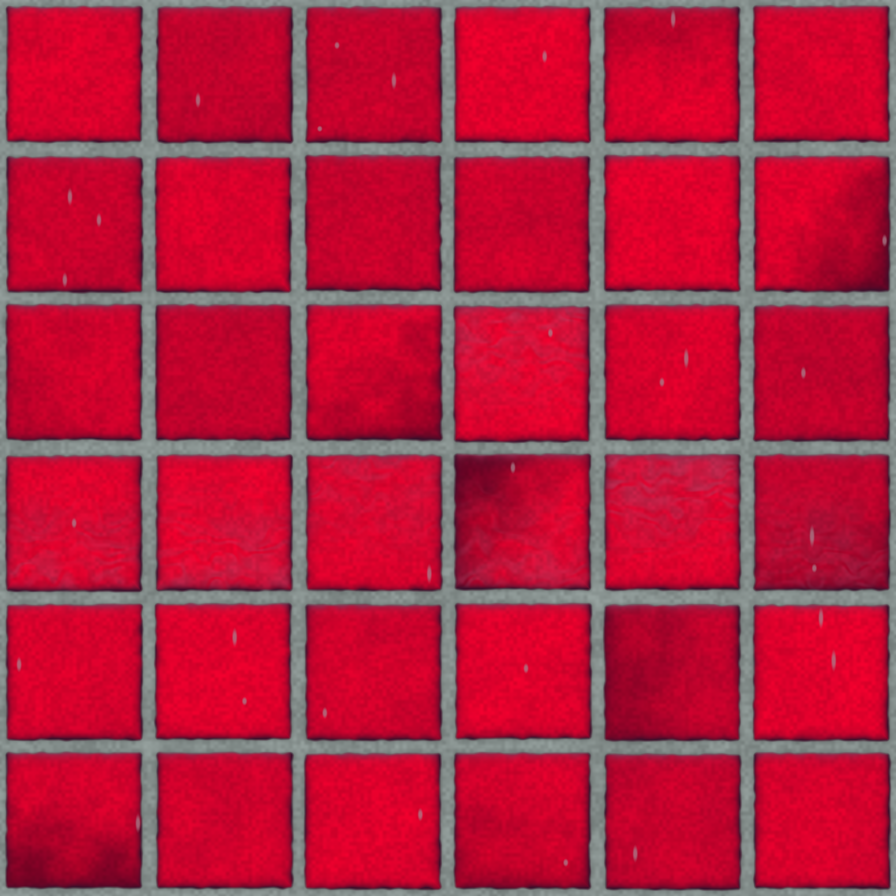
Reproduce this texture procedurally as a Shadertoy shader.

```glsl
#define TILES 6.0
#define HALF_SIZE 0.452
#define CORNER 0.018
#define SOFTNESS 0.012
#define EDGE_WOBBLE 0.012
#define GRAIN 0.07
#define HAZE_ROW 2.0
#define CHIP_COUNT 3

const vec3 BRIGHT_RED = vec3(0.90, 0.00, 0.17);
const vec3 DEEP_RED = vec3(0.66, 0.01, 0.17);
const vec3 BURNT_RED = vec3(0.34, 0.01, 0.13);
const vec3 HAZE_PINK = vec3(0.66, 0.27, 0.40);
const vec3 RIM_MAUVE = vec3(0.55, 0.19, 0.32);
const vec3 RIM_PLUM = vec3(0.22, 0.05, 0.16);
const vec3 GROUT_GREY = vec3(0.53, 0.57, 0.56);
const vec3 CHIP_GREY = vec3(0.66, 0.50, 0.55);

float hash(vec2 p, float seed) {
    vec3 q = fract(vec3(p.xyx) * 0.1031 + seed * 0.137);
    q += dot(q, q.yzx + 33.33);
    return fract((q.x + q.y) * q.z);
}

// Value noise that wraps after a whole number of lattice cells
float noise(vec2 p, vec2 period, float seed) {
    vec2 i = floor(p), f = fract(p);
    f = f * f * (3.0 - 2.0 * f);
    vec2 a = mod(i, period), b = mod(i + 1.0, period);
    return mix(mix(hash(a, seed), hash(vec2(b.x, a.y), seed), f.x),
               mix(hash(vec2(a.x, b.y), seed), hash(b, seed), f.x), f.y);
}

// Noise in tile units, with a whole frequency per tile
float tileNoise(vec2 p, vec2 freq, float seed) {
    return noise(p * freq, TILES * freq, seed);
}

float roundedBox(vec2 p, float halfSize, float radius) {
    vec2 q = abs(p) - halfSize + radius;
    return length(max(q, 0.0)) + min(max(q.x, q.y), 0.0) - radius;
}

// Glaze tone: per-tile shade, scorched side, pale haze and grain
vec3 glaze(vec2 p, vec2 cell, vec2 local) {
    float cloud = tileNoise(p, vec2(4.0), 1.0) * 0.6 + tileNoise(p, vec2(11.0), 2.0) * 0.4;
    float grain = tileNoise(p, vec2(40.0), 3.0) - 0.5;
    float shade = hash(cell, 4.0);
    float tone = shade * shade * 0.6 + (cloud - 0.5) * 0.45 + 0.05;
    vec3 color = mix(BRIGHT_RED, DEEP_RED, clamp(tone, 0.0, 1.0));

    float angle = 6.2832 * hash(cell, 5.0);
    float side = dot(local, vec2(cos(angle), sin(angle)));
    float scorch = smoothstep(0.62, 1.0, hash(cell, 6.0));
    color = mix(color, BURNT_RED, scorch * smoothstep(-0.25, 0.65, side + (cloud - 0.5) * 0.4));

    float inRow = 1.0 - step(0.5, abs(cell.y - HAZE_ROW));
    float amount = max(inRow * (0.3 + 0.5 * hash(cell, 7.0)), 0.6 * step(0.9, hash(cell, 8.0)));
    float streaks = tileNoise(p + vec2(0.0, 0.3 * cloud), vec2(9.0, 26.0), 9.0);
    float reach = smoothstep(-0.5, 0.5, local.y * (hash(cell, 10.0) < 0.7 ? 1.0 : -1.0));
    color = mix(color, HAZE_PINK, amount * reach * smoothstep(0.1, 0.9, streaks * 0.6 + cloud * 0.4));
    return color * (1.0 + GRAIN * 2.0 * grain);
}

// Lit upper rim, dark rims on the other sides
vec3 shadeRim(vec3 color, vec2 p, vec2 local) {
    float wear = 0.55 + 0.7 * tileNoise(p, vec2(14.0), 11.0);
    vec2 low = max(local + HALF_SIZE, 0.0);
    vec2 high = max(HALF_SIZE - local, 0.0);
    float top = exp(-high.y / 0.026) * wear;
    float dark = max(exp(-low.y / 0.026), exp(-high.x / 0.024) * 0.95);
    dark = max(dark, exp(-low.x / 0.020) * 0.75) * wear;
    color = mix(color, RIM_MAUVE, clamp(top, 0.0, 0.9));
    return mix(color, RIM_PLUM, clamp(dark * 1.15, 0.0, 0.95));
}

// Sparse upright nicks and round pits
float chips(vec2 cell, vec2 local) {
    float mask = 0.0;
    for (int i = 0; i < CHIP_COUNT; i++) {
        float seed = 20.0 + 5.0 * float(i);
        vec2 center = (vec2(hash(cell, seed), hash(cell, seed + 1.0)) - 0.5) * 0.86;
        float stretch = mix(1.0, 4.5, hash(cell, seed + 2.0));
        float d = length((local - center) / vec2(1.0, stretch));
        float present = step(0.78, hash(cell, seed + 3.0));
        mask = max(mask, present * (1.0 - smoothstep(0.006, 0.022, d)));
    }
    return mask;
}

void mainImage(out vec4 fragColor, in vec2 fragCoord) {
    vec2 p = fragCoord / iResolution.xy * TILES;
    vec2 cell = floor(p);
    vec2 local = fract(p) - 0.5;

    // Grout
    float grit = tileNoise(p, vec2(38.0), 12.0) - 0.5;
    float stain = tileNoise(p, vec2(6.0), 13.0) - 0.5;
    vec3 grout = GROUT_GREY * (1.0 + 0.16 * grit + 0.10 * stain);

    // Tile with slightly uneven placement and outline
    vec2 shift = (vec2(hash(cell, 14.0), hash(cell, 15.0)) - 0.5) * 0.014;
    vec2 q = local - shift;
    float wobble = (tileNoise(p, vec2(18.0), 16.0) - 0.5) * EDGE_WOBBLE;
    float d = roundedBox(q, HALF_SIZE, CORNER) + wobble;
    vec3 tile = shadeRim(glaze(p, cell, q), p, q);
    tile = mix(tile, CHIP_GREY, 0.75 * chips(cell, q));

    grout *= 1.0 - 0.22 * exp(-max(d, 0.0) / 0.012);
    float blur = max(SOFTNESS, TILES / iResolution.y * 0.7);
    fragColor = vec4(mix(tile, grout, smoothstep(-blur, blur, d)), 1.0);
}
```
